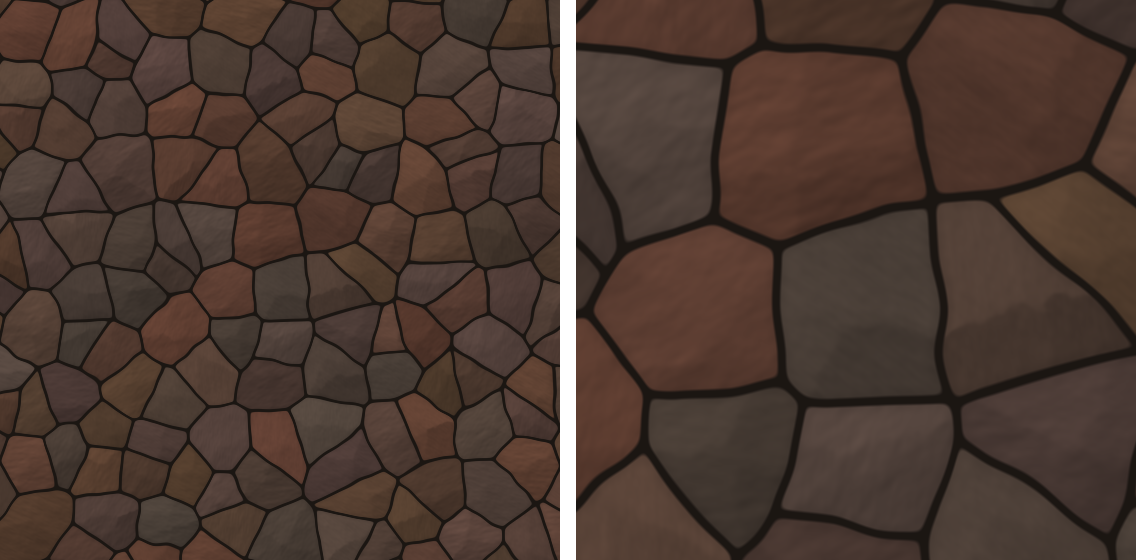
Left, the full canvas; right, a detail of the centre.
Reproduce this texture procedurally as a Shadertoy shader.

```glsl
// Dark crazy-paving wall: irregular brown stones parted by thin black joints.
// Voronoi cells give the stones; each is cut into softly lit planar facets
// and covered with a fine embossed grain.

#define STONES 11.0        // stones across the canvas height
#define JOINT_WIDTH 0.0050 // full joint width, canvas units
#define JOINT_SOFT 0.0011  // half width of the joint's soft rim
#define CORNER_ROUND 0.018 // rounding of stone corners, stone units
#define WOBBLE 0.035       // waviness of the joints
#define FACET_LIGHT 0.17   // contrast between facets
#define GRAIN_LIGHT 0.20   // contrast of the surface grain
#define TONE_SPREAD 0.22   // brightness range between stones
#define JOINT_COLOR vec3(0.105, 0.085, 0.072)

const vec2 LIGHT_DIR = vec2(-0.45, 0.89);

float hash(vec2 p) {
    return fract(sin(dot(p, vec2(127.1, 311.7))) * 43758.5453);
}

vec2 hash2(vec2 p) {
    return vec2(hash(p), hash(p + 57.3));
}

float noise(vec2 p) {
    vec2 i = floor(p), f = fract(p);
    f = f * f * (3.0 - 2.0 * f);
    return mix(mix(hash(i), hash(i + vec2(1, 0)), f.x),
               mix(hash(i + vec2(0, 1)), hash(i + vec2(1, 1)), f.x), f.y);
}

float fbm(vec2 p) {
    return 0.55 * noise(p) + 0.30 * noise(p * 2.1 + 7.7) + 0.15 * noise(p * 4.3 + 3.1);
}

mat2 rotation(float a) {
    return mat2(cos(a), sin(a), -sin(a), cos(a));
}

// Finds the stone holding p: its id, the offset to its seed, and the
// rounded distance to its border (returned).
float stoneBorder(vec2 p, out vec2 id, out vec2 toSeed) {
    vec2 cell = floor(p);
    float nearest = 1e5;
    for (int y = -2; y <= 2; y++)
    for (int x = -2; x <= 2; x++) {
        vec2 c = cell + vec2(x, y);
        vec2 r = c + hash2(c) - p;
        if (dot(r, r) < nearest) {
            nearest = dot(r, r);
            id = c;
            toSeed = r;
        }
    }
    float sum = 0.0;
    for (int y = -2; y <= 2; y++)
    for (int x = -2; x <= 2; x++) {
        if (x == 0 && y == 0) continue;
        vec2 c = id + vec2(x, y);
        vec2 r = c + hash2(c) - p;
        float d = dot(0.5 * (toSeed + r), normalize(r - toSeed));
        sum += exp(-d / CORNER_ROUND);
    }
    return -CORNER_ROUND * log(max(sum, 1e-30));
}

// Light on a stone cut by random planes; the lowest plane is the visible one.
float facetLight(vec2 local, vec2 id) {
    float turn = 6.2832 * hash(id + 11.9);
    float weight = 0.0, light = 0.0;
    for (int i = 0; i < 5; i++) {
        float k = float(i);
        float angle = turn + 1.2566 * k + 0.9 * hash(id + 3.7 * k);
        float slope = 0.15 + 0.75 * hash(id + 5.3 * k + 20.0);
        vec2 dir = vec2(cos(angle), sin(angle));
        float height = 0.22 * slope - slope * dot(dir, local);
        float w = exp(-height / 0.012);
        weight += w;
        light += w * slope * dot(dir, LIGHT_DIR);
    }
    return light / max(weight, 1e-20);
}

// Fine embossed relief, slightly streaked in a direction of each stone's own.
float grainLight(vec2 p, vec2 id) {
    mat2 turn = rotation(6.2832 * hash(id + 31.0));
    vec2 stretch = vec2(4.0, 8.0);
    vec2 a = turn * p * stretch.x, b = turn * (p + 0.05 * LIGHT_DIR) * stretch.x;
    a.y *= stretch.y / stretch.x;
    b.y *= stretch.y / stretch.x;
    return fbm(a) - fbm(b);
}

vec3 stoneColor(vec2 id) {
    vec3 rust = vec3(0.345, 0.222, 0.178);
    vec3 umber = vec3(0.308, 0.232, 0.168);
    vec3 slate = vec3(0.278, 0.240, 0.210);
    vec3 mauve = vec3(0.298, 0.226, 0.210);
    vec3 warm = mix(rust, umber, hash(id + 41.0));
    vec3 cool = mix(slate, mauve, hash(id + 43.0));
    vec3 color = mix(warm, cool, smoothstep(0.1, 0.9, hash(id + 47.0)));
    return color * (1.02 + TONE_SPREAD * (hash(id + 53.0) - 0.5));
}

void mainImage(out vec4 fragColor, in vec2 fragCoord) {
    vec2 p = fragCoord / iResolution.y * STONES + 20.0;
    vec2 wave = vec2(noise(p * 3.0), noise(p * 3.0 + 40.0)) - 0.5;

    vec2 id, toSeed;
    float border = stoneBorder(p + WOBBLE * 2.0 * wave, id, toSeed) / STONES;

    // Stone surface
    vec2 ragged = vec2(fbm(p * 5.0), fbm(p * 5.0 + 17.0)) - 0.5;
    float light = 1.0 + FACET_LIGHT * facetLight(-toSeed + 0.14 * ragged, id);
    light += GRAIN_LIGHT * grainLight(p, id) + 0.08 * (fbm(p * 2.5) - 0.5);
    light *= mix(0.92, 1.0, smoothstep(0.0, 0.010, border));

    // Joints
    float soft = max(JOINT_SOFT, 0.6 / iResolution.y);
    float stone = smoothstep(-soft, soft, border - 0.5 * JOINT_WIDTH);
    fragColor = vec4(mix(JOINT_COLOR, stoneColor(id) * light, stone), 1.0);
}
```
